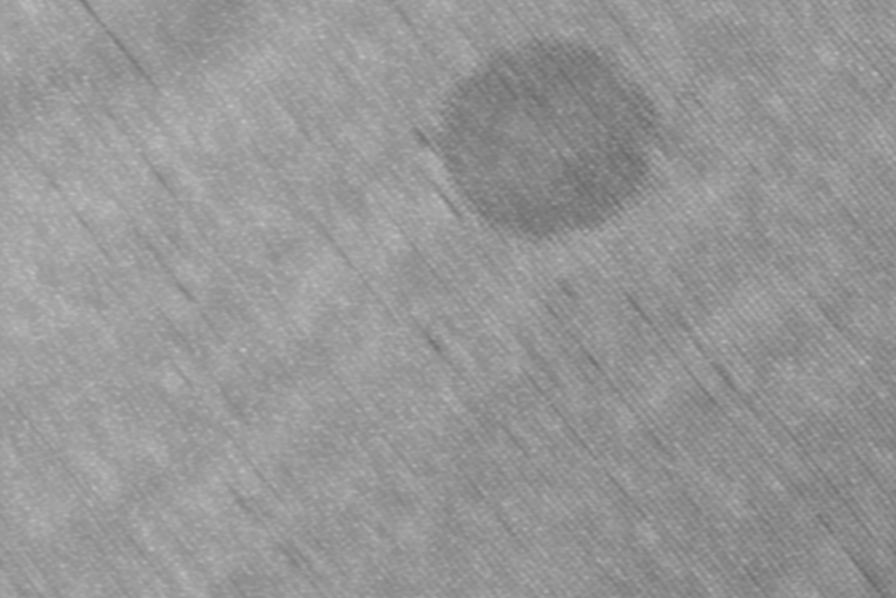
Write a WebGL 1 fragment shader that draws this texture.

```glsl
precision highp float;

uniform vec2 u_resolution;

const float TAU = 6.2831853;

// Tones
const float CLOTH_TONE = 0.602;
const float LIGHT_FALL = 0.1;
const float DISC_DEPTH = 0.09;
const float FOLD_DEPTH = 0.065;
const float STREAK_DEPTH = 0.08;
const float HAIR_DEPTH = 0.03;
const float SLUB_DEPTH = 0.1;
const float SCRATCH_DEPTH = 0.14;
const float MOTTLE_DEPTH = 0.045;
const float BAND_DEPTH = 0.04;
const float GRAIN_DEPTH = 0.055;
const float FIBRE_DEPTH = 0.03;
const float RIM_DEPTH = 0.014;

// Layout, in canvas heights
const float WARP_ANGLE = -0.89;
const float WARP_PERIOD = 0.0125;
const float WEFT_PERIOD = 0.0115;
const float RIM_PERIOD = 0.0165;
const vec2 RIM_NORMAL = vec2(0.38, 0.925);
const vec2 DISC_CENTER = vec2(0.915, 0.765);
const vec2 DISC_RADII = vec2(0.178, 0.163);
const float DISC_BLUR = 0.13;
const vec2 SCRATCH_CENTER = vec2(0.752, 0.66);
const vec2 SCRATCH_SIZE = vec2(0.0055, 0.05);
const vec2 FOLD_NORMAL = vec2(-0.42, 0.907);
const float FOLD_OFFSET = 0.735;
const float FOLD_WIDTH = 0.065;

vec3 hash3(vec2 cell, float seed) {
  vec3 h = fract(vec3(cell.xyx) * vec3(0.1031, 0.103, 0.0973) + seed * 0.137);
  h += dot(h, h.yxz + 33.33);
  return fract((h.xxy + h.yzz) * h.zyx);
}

// Cellular noise: one soft bump per cell, made rarer by a higher power
float softCells(vec2 q, vec2 tightness, float rarity, float seed) {
  vec2 home = floor(q);
  float sum = 0.0;
  for (int j = -1; j <= 1; j++) {
    for (int i = -1; i <= 1; i++) {
      vec2 cell = home + vec2(float(i), float(j));
      vec3 h = hash3(cell, seed);
      vec2 d = q - cell - h.xy;
      sum += pow(h.z, rarity) * exp(-dot(d * d, tightness));
    }
  }
  return sum;
}

// Even cellular noise, centred on zero
float mottle(vec2 q, float seed) {
  return softCells(q, vec2(4.0), 1.0, seed) - 0.39;
}

float gaussian(float x) {
  return exp(-x * x);
}

// x runs across the warp threads, y along them
vec2 toCloth(vec2 p) {
  vec2 along = vec2(cos(WARP_ANGLE), sin(WARP_ANGLE));
  return vec2(dot(p, vec2(-along.y, along.x)), dot(p, along));
}

void main() {
  vec2 p = gl_FragCoord.xy / u_resolution.y;
  vec2 cloth = toCloth(p);
  cloth.x += 0.003 * sin(cloth.y * 5.0 + 1.0) + 0.0012 * sin(cloth.y * 17.0);

  // Light falls off toward the lower right
  float tone = CLOTH_TONE - LIGHT_FALL * (0.5 * p.x - 0.4 * p.y - 0.17);

  // Broad fold with a bright lower flank, and bands across the threads
  float ridge = (dot(p, FOLD_NORMAL) - FOLD_OFFSET) / FOLD_WIDTH;
  float fold = gaussian(ridge) - 0.3 * gaussian((ridge + 2.8) / 1.5);
  tone -= FOLD_DEPTH * fold * (1.0 - smoothstep(0.25, 0.75, p.x));
  tone += BAND_DEPTH * mottle(cloth / vec2(0.4, 0.085), 1.0);
  tone += MOTTLE_DEPTH * mottle(cloth / vec2(0.03, 0.055), 2.0);

  // Soft disc, with the weave and slanted dashes at its rim
  float ribs = sin(TAU * cloth.x / WARP_PERIOD);
  float picks = sin(TAU * cloth.y / WEFT_PERIOD + 0.8 * sin(cloth.x * 23.0));
  float dashes = sin(TAU * dot(p, RIM_NORMAL) / RIM_PERIOD + sin(p.x * 19.0));
  float reach = length((p - DISC_CENTER) / DISC_RADII);
  float rim = gaussian((reach - 1.0) / 0.13);
  float edge = reach + 0.02 * ribs + 0.015 * picks;
  float disc = 1.0 - smoothstep(1.0 - DISC_BLUR, 1.0 + DISC_BLUR, edge);
  tone -= DISC_DEPTH * disc;
  tone += RIM_DEPTH * rim * dashes;

  // Fine weave, clearer to the right
  float clarity = smoothstep(0.3, 1.5, p.x + 0.25 * (0.5 - p.y));
  tone += (0.005 + 0.012 * clarity) * ribs;
  tone += (0.004 + 0.004 * clarity) * picks;

  // Dark threads: long streaks, hairlines and short soft slubs
  float streaks = softCells(cloth / vec2(0.042, 0.45), vec2(55.0, 6.0), 2.5, 3.0);
  float hairs = softCells(cloth / vec2(0.02, 0.8), vec2(26.0, 5.0), 2.0, 4.0);
  float slubs = softCells(cloth / vec2(0.1, 0.14), vec2(130.0, 14.0), 9.0, 5.0);
  float wear = 0.75 + 1.1 * mottle(cloth / vec2(0.05, 0.04), 6.0);
  tone -= (STREAK_DEPTH * streaks + SLUB_DEPTH * slubs) * wear + HAIR_DEPTH * hairs;

  // One deep scratch beside the disc
  vec2 scratch = toCloth(p - SCRATCH_CENTER) / SCRATCH_SIZE;
  tone -= SCRATCH_DEPTH * exp(-dot(scratch, scratch));

  // Fibre grain
  tone += GRAIN_DEPTH * mottle(p / vec2(0.011, 0.0068), 7.0);
  tone += FIBRE_DEPTH * mottle(cloth / vec2(0.008, 0.022), 8.0);

  gl_FragColor = vec4(vec3(clamp(tone, 0.0, 1.0)), 1.0);
}
```
